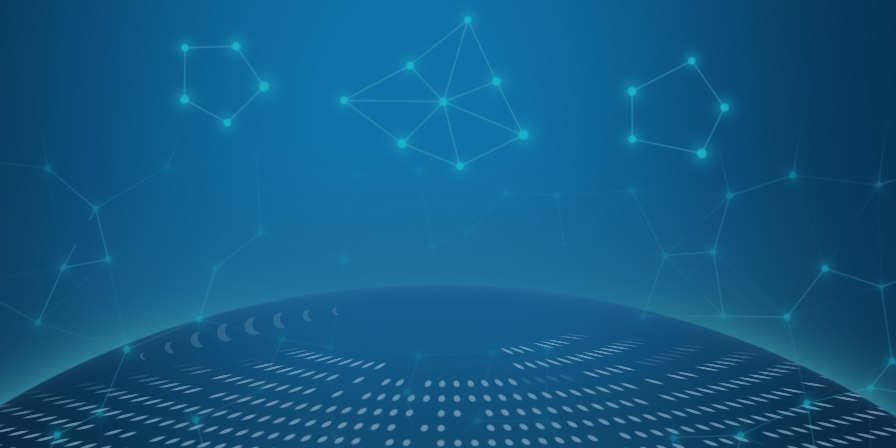
Write a WebGL 1 fragment shader that draws this background.

```glsl
precision highp float;
// Blue technology backdrop: glowing node network above a dotted globe horizon.
uniform vec2 u_resolution;

const float TAU = 6.28318;
const vec3 NODE_TEAL = vec3(0.10, 0.72, 0.80);
const vec3 LINK_BLUE = vec3(0.28, 0.66, 0.78);
const vec3 RIM_GLOW = vec3(0.24, 0.60, 0.66);
const vec3 DOT_PALE = vec3(0.56, 0.70, 0.80);

float hash(vec2 p) {
  p = fract(p * vec2(0.1031, 0.1137));
  p += dot(p, p.yx + 33.33);
  return fract((p.x + p.y) * p.x * 47.3);
}

float link(vec2 p, vec2 a, vec2 b) {
  vec2 pa = p - a, ba = b - a;
  float t = clamp(dot(pa, ba) / dot(ba, ba), 0.0, 1.0);
  return 1.0 - smoothstep(0.0, 0.004, length(pa - ba * t));
}

// Solid core with a soft halo
float node(vec2 p, vec2 center, float radius) {
  float d = length(p - center);
  float core = 1.0 - smoothstep(radius * 0.6, radius * 1.2, d);
  return 0.6 * core + 0.45 * exp(-d * d / (radius * radius * 5.0));
}

vec2 ringNode(float i, float count, vec2 center, vec2 size, float spin, float wobble) {
  float angle = spin - TAU * i / count;
  return center + size * (1.0 + wobble * cos(2.6 * i)) * vec2(cos(angle), sin(angle));
}

// Closed loop of nodes with optional spokes; x = links, y = nodes
vec2 constellation(vec2 p, float count, vec2 center, vec2 size, float spin, float wobble, float spokes) {
  vec2 ink = vec2(0.0, node(p, center, 0.010) * spokes);
  for (int n = 0; n < 7; n++) {
    float i = float(n);
    if (i >= count) break;
    vec2 a = ringNode(i, count, center, size, spin, wobble);
    vec2 b = ringNode(mod(i + 1.0, count), count, center, size, spin, wobble);
    ink.x = max(ink.x, max(link(p, a, b), link(p, a, center) * spokes));
    ink.y = max(ink.y, node(p, a, 0.009 + 0.004 * step(cos(2.6 * i), 0.5) * fract(i * 0.37)));
  }
  return ink;
}

vec2 gridNode(vec2 id) {
  return id + 0.12 + 0.76 * vec2(hash(id + 7.0), hash(id + 41.0));
}

float gridLink(vec2 p, vec2 a, vec2 b, float scale) {
  return link(p * scale, a * scale, b * scale) * (1.0 - smoothstep(0.7, 1.5, length(a - b)));
}

// Scattered plexus on a jittered grid; x = links, y = nodes
vec2 plexus(vec2 p, float scale) {
  vec2 q = p / scale, id = floor(q), here = gridNode(id), ink = vec2(0.0);
  for (int j = -1; j <= 1; j++) {
    for (int i = -1; i <= 1; i++) {
      vec2 cell = id + vec2(float(i), float(j));
      vec2 other = gridNode(cell);
      if (i != 0 || j != 0) ink.x = max(ink.x, gridLink(q, here, other, scale));
      float strength = 0.25 + 0.75 * hash(cell + 19.0);
      ink.y = max(ink.y, strength * node(p, other * scale, 0.009));
    }
  }
  return ink;
}

// Rings of dots around a foreshortened pole
float globeDots(vec2 p) {
  vec2 q = (p - vec2(1.003, 0.284)) * vec2(0.238, 1.0);
  float ring = length(q) / 0.0331 + 0.25;
  float row = floor(ring);
  float angle = atan(q.x, -q.y);
  float column = angle * (45.0 + 18.0 * row) / TAU;
  vec2 cell = vec2(fract(column), fract(ring)) - 0.5;
  float dotShape = 1.0 - smoothstep(0.13, 0.30, length(cell));
  float kept = step(0.10, hash(vec2(floor(column) + 200.0, row)));
  float patches = step(0.25, hash(vec2(floor(column / 5.0) + 90.0, row + 30.0)));
  kept *= mix(patches, 1.0, smoothstep(3.5, 5.0, row));
  float front = step(3.0 - 1.5 * smoothstep(0.0, 0.6, angle), row);
  float span = smoothstep(-1.0, -0.75, angle) * (1.0 - smoothstep(0.9, 1.25, angle));
  return dotShape * kept * front * span;
}

// Fading crescents along the far left of the globe
float crescents(vec2 p) {
  float ink = 0.0;
  for (int n = 0; n < 8; n++) {
    float t = float(n) / 7.0;
    vec2 d = p - vec2(mix(0.32, 0.75, t), 0.205 + 0.14 * t - 0.04 * t * t);
    float size = 0.009 + 0.013 * sin(t * 3.14);
    float disc = 1.0 - smoothstep(size * 0.8, size, length(d));
    float bite = smoothstep(size * 0.8, size, length(d - vec2(size * 0.8, size * 0.2)));
    ink = max(ink, disc * bite);
  }
  return ink;
}

void main() {
  vec2 p = gl_FragCoord.xy / u_resolution.y;
  p.x += 1.0 - 0.5 * u_resolution.x / u_resolution.y;
  float side = abs(p.x - 0.98);

  // Sky with dark edges and a hazy lower middle
  float falloff = length((p - vec2(0.90, 0.72)) * vec2(0.92, 0.62));
  vec3 color = mix(vec3(0.06, 0.445, 0.66), vec3(0.025, 0.20, 0.33), smoothstep(0.12, 1.10, falloff));
  color = mix(color, vec3(0.12, 0.40, 0.57), 0.6 * exp(-pow((p.y - 0.40) / 0.16, 2.0) - side * side * 2.0));

  // Globe and rim glow
  float height = length(p - vec2(0.98, -1.547)) - 1.911;
  float globe = 1.0 - smoothstep(-0.003, 0.003, height);
  float sideGlow = 0.22 + 0.45 * smoothstep(0.2, 0.8, side);
  color = mix(color, RIM_GLOW, sideGlow * exp(-max(height, 0.0) / 0.065));
  vec3 surface = mix(vec3(0.075, 0.37, 0.56), vec3(0.03, 0.19, 0.31), smoothstep(0.15, 1.10, side));
  surface *= 0.82 + 0.18 * smoothstep(0.0, 0.30, p.y);
  surface += 0.05 * exp(height / 0.02);
  color = mix(color, surface, globe);
  color = mix(color, DOT_PALE, globe * (0.65 * globeDots(p) + 0.22 * crescents(p)));

  // Faint plexus, denser toward the lower sides
  float density = (1.0 - smoothstep(0.52, 0.76, p.y)) * (0.3 + 0.7 * smoothstep(0.25, 0.75, side));
  vec2 web = plexus(p, 0.17) * density;
  color = mix(color, LINK_BLUE, 0.26 * web.x);
  color = mix(color, NODE_TEAL, 0.60 * web.y);

  // Bright constellations
  vec2 stars = constellation(p, 5.0, vec2(0.49, 0.82), vec2(0.095), 2.38, 0.12, 0.0);
  stars = max(stars, constellation(p, 7.0, vec2(0.99, 0.773), vec2(0.175, 0.145), 1.33, 0.30, 1.0));
  stars = max(stars, constellation(p, 5.0, vec2(1.51, 0.753), vec2(0.13, 0.095), 1.35, 0.20, 0.0));
  color = mix(color, LINK_BLUE, 0.38 * stars.x);
  color = mix(color, NODE_TEAL, 0.85 * stars.y);
  gl_FragColor = vec4(color, 1.0);
}
```
